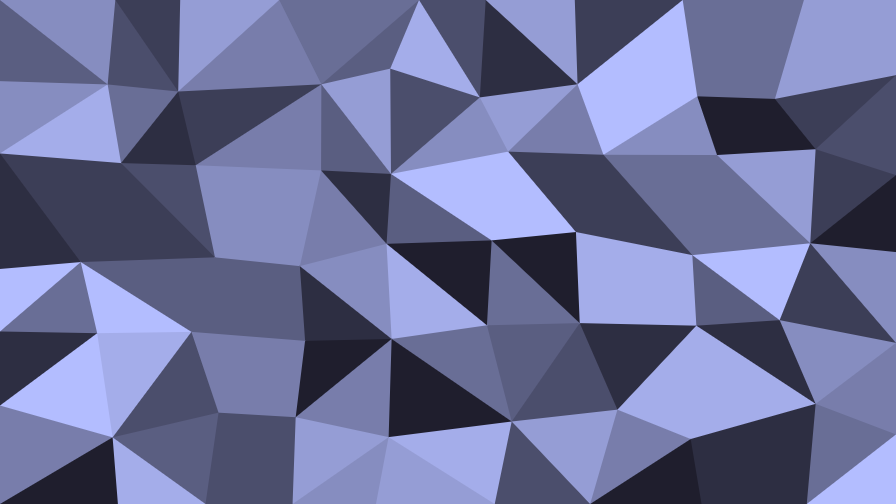
Reproduce this background procedurally as a Shadertoy shader.

```glsl
// Low-poly backdrop: a jittered grid of vertices pinned to the canvas border,
// each cell split along its shorter diagonal into two flat triangles. Shades
// are spread evenly over a dark-to-light ramp by a modular power permutation.

const ivec2 GRID = ivec2(9, 6);              // cells across and up
const float JITTER = 0.24;                   // vertex offset, in cells
const float SHADES = 11.0;                   // steps of the ramp
const vec3 DARK = vec3(0.120, 0.118, 0.176);
const vec3 LIGHT = vec3(0.702, 0.741, 1.000);
const int PRIME = 109;                       // triangle count plus one
const int SHADE_SHIFT = 23;                  // picks another shade layout
const uint SEED = 7u;

// Integer hash giving two values in 0..1
vec2 hash2(ivec2 id) {
    uvec2 v = uvec2(id + 64) * 1664525u + 1013904223u + SEED;
    v.x += v.y * 1664525u;
    v.y += v.x * 1664525u;
    v ^= v >> 16u;
    v.x += v.y * 1664525u;
    v.y += v.x * 1664525u;
    v ^= v >> 16u;
    return vec2(v & 65535u) / 65535.0;
}

// Vertex position in canvas heights; border vertices slide along the border only
vec2 vertexAt(ivec2 id, vec2 cellSize) {
    vec2 offset = (hash2(id) * 2.0 - 1.0) * JITTER;
    if (id.x <= 0 || id.x >= GRID.x) offset.x = 0.0;
    if (id.y <= 0 || id.y >= GRID.y) offset.y = 0.0;
    return (vec2(id) + offset) * cellSize;
}

// Signed distance to the line from a to b, positive on its right
float edgeDistance(vec2 p, vec2 a, vec2 b) {
    vec2 e = normalize(b - a);
    return dot(p - a, vec2(e.y, -e.x));
}

// Antialiased coverage of a counter-clockwise triangle
float coverage(vec2 p, vec2 a, vec2 b, vec2 c, float pixel) {
    float d = max(edgeDistance(p, a, b),
                  max(edgeDistance(p, b, c), edgeDistance(p, c, a)));
    return clamp(0.5 - d / pixel, 0.0, 1.0);
}

// The fifth power modulo PRIME permutes the indices, so all shades share evenly
vec3 shade(int index) {
    int n = (index + SHADE_SHIFT) % PRIME;
    int square = n * n % PRIME;
    int power = square * square % PRIME * n % PRIME;
    float level = floor(float(power) / float(PRIME) * SHADES);
    return mix(DARK, LIGHT, level / (SHADES - 1.0));
}

void mainImage(out vec4 fragColor, in vec2 fragCoord) {
    float pixel = 1.0 / iResolution.y;
    vec2 p = fragCoord * pixel;
    vec2 cellSize = vec2(iResolution.x * pixel, 1.0) / vec2(GRID);
    ivec2 home = ivec2(floor(p / cellSize));

    vec4 sum = vec4(0.0);                    // weighted colour, total weight
    for (int j = -1; j <= 1; j++)
    for (int i = -1; i <= 1; i++) {
        ivec2 id = home + ivec2(i, j);
        if (id.x < 0 || id.y < 0 || id.x >= GRID.x || id.y >= GRID.y) continue;

        // Cell corners, counter-clockwise from the lower left
        vec2 a = vertexAt(id, cellSize);
        vec2 b = vertexAt(id + ivec2(1, 0), cellSize);
        vec2 c = vertexAt(id + ivec2(1, 1), cellSize);
        vec2 d = vertexAt(id + ivec2(0, 1), cellSize);

        // Split along the shorter diagonal
        bool rising = distance(a, c) < distance(b, d);
        float first = coverage(p, a, b, rising ? c : d, pixel);
        float second = coverage(p, rising ? a : b, c, d, pixel);

        int index = 2 * (id.y * GRID.x + id.x);
        sum += first * vec4(shade(index), 1.0);
        sum += second * vec4(shade(index + 1), 1.0);
    }
    fragColor = vec4(sum.rgb / max(sum.a, 1e-4), 1.0);
}
```
